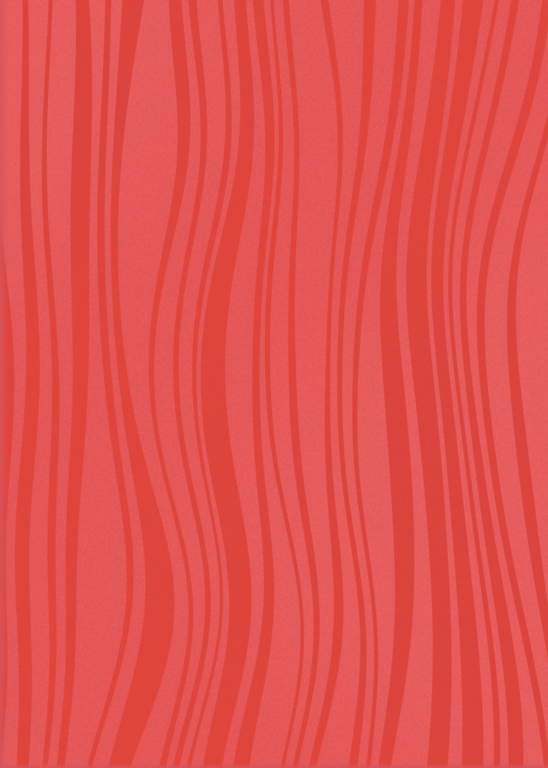
Reproduce this pattern procedurally as a Shadertoy shader.

```glsl
// Red tile with tall wavy ribbons that swell, taper and crowd together.
// Dark and light bands alternate; each has a positive width varying with
// height, and summing the widths gives edges that never cross.

const int BANDS = 48;
const float TAU = 6.2831853;

float hash(vec2 p) {
    vec3 q = fract(p.xyx * vec3(0.1031, 0.1030, 0.0973));
    q += dot(q, q.yzx + 33.33);
    return fract((q.x + q.y) * q.z);
}

// Relative width of band k at height y; odd bands are dark
float bandWidth(int k, float y) {
    float id = float(k);
    bool isDark = (k & 1) == 1;
    float size = hash(vec2(id, 3.0));
    float swing = hash(vec2(id, 17.0));
    float freq = mix(0.5, 1.1, hash(vec2(id, 29.0)));
    float wave = sin(TAU * (freq * y + hash(vec2(id, 41.0))));

    float base = isDark ? mix(0.15, 1.2, size) : mix(0.4, 1.5, size);
    float amount = isDark ? mix(0.2, 0.95, swing) : mix(0.4, 0.95, swing);

    // Neighbouring bands share this term, so they bunch up together
    float crowd = 0.3 * sin(id * 0.75 + 1.5 * sin(TAU * 0.6 * y + id * 0.2));
    return 0.15 + base * exp(amount * wave + crowd);
}

// Coverage of the dark ribbons, antialiased at every edge
float ribbons(vec2 uv) {
    float total = 0.0;
    for (int k = 0; k < BANDS; k++) total += bandWidth(k, uv.y);

    float x = uv.x + 0.012 * sin(TAU * 0.9 * uv.y + 5.0 * uv.x);
    float soft = 0.9 / iResolution.x;
    float edge = -0.06;
    float dark = 0.0;
    for (int k = 0; k < BANDS; k++) {
        edge += 1.12 * bandWidth(k, uv.y) / total;
        float side = (k & 1) == 0 ? 1.0 : -1.0;
        dark += side * smoothstep(-soft, soft, x - edge);
    }
    return clamp(dark, 0.0, 1.0);
}

void mainImage(out vec4 fragColor, in vec2 fragCoord) {
    vec2 uv = fragCoord / iResolution.xy;
    vec2 p = fragCoord / iResolution.y;

    // Broad, faint drift of both glazes over the tile
    float drift = 0.5 + 0.5 * sin(4.0 * uv.x + 1.5 * sin(5.0 * uv.y));
    vec3 lightGlaze = mix(vec3(0.905, 0.362, 0.365), vec3(0.895, 0.340, 0.342), drift);
    vec3 darkGlaze = mix(vec3(0.860, 0.268, 0.238), vec3(0.878, 0.270, 0.232), drift * drift);

    // Fine grain, stronger on the matt light bands
    float dark = ribbons(uv);
    float grain = hash(floor(p * 512.0)) - 0.5;
    vec3 color = mix(lightGlaze, darkGlaze, dark);
    color += grain * mix(0.022, 0.010, dark);

    // Dull rim along the left and bottom borders
    float rim = max(1.0 - smoothstep(0.0, 0.016, uv.x), 1.0 - smoothstep(0.0, 0.007, uv.y));
    color = mix(color, vec3(0.84, 0.33, 0.36), 0.8 * rim);

    fragColor = vec4(color, 1.0);
}
```
